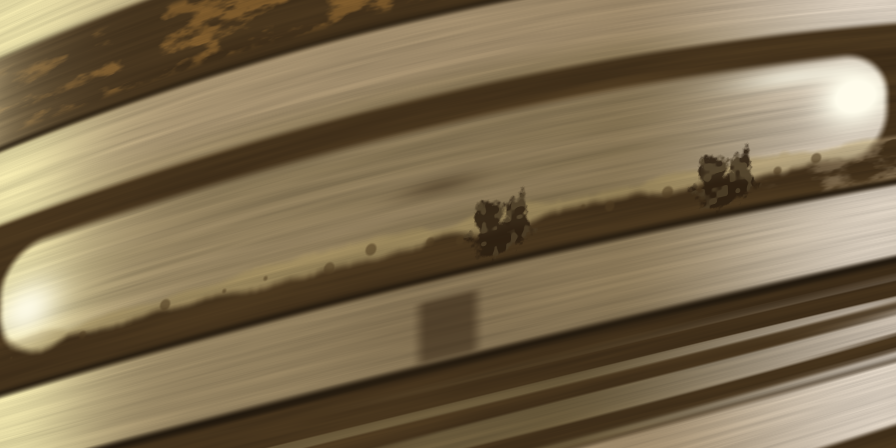
A WebGL 1 fragment shader for this texture:

```glsl
precision highp float;
// Worn brass screw thread: four bright crests sweep diagonally between dark grooves.
// A quadratic warp straightens the sweep into (along, across) coordinates, where bands,
// brushed streaks, rust, burrs and hot glints are laid out with distances and noise.

uniform vec2 u_resolution;

const vec3 DARK   = vec3(0.20, 0.14, 0.075);
const vec3 BROWN  = vec3(0.31, 0.235, 0.13);
const vec3 OLIVE  = vec3(0.44, 0.38, 0.255);
const vec3 TAN    = vec3(0.60, 0.52, 0.40);
const vec3 STRAW  = vec3(0.73, 0.66, 0.50);
const vec3 CREAM  = vec3(0.89, 0.85, 0.64);
const vec3 SILVER = vec3(0.88, 0.84, 0.79);
const vec3 RUST   = vec3(0.53, 0.38, 0.18);
const vec3 GLINT  = vec3(1.0, 0.99, 0.92);

const float SOFT = 0.009;                    // half width of a smoothed edge
const vec2 RIDGE_CENTRE = vec2(0.99, 0.687); // middle crest with rounded ends
const vec2 RIDGE_HALF = vec2(0.99, 0.121);
const float RIDGE_ROUND = 0.10;
const vec2 BURR_START = vec2(1.12, 0.807);
const float BURR_STEP = 0.50;
const float STREAK_AMOUNT = 0.17;

float hash(vec2 p) {
  return fract(sin(dot(p, vec2(127.1, 311.7))) * 43758.5453);
}

float noise(vec2 p) {
  vec2 i = floor(p), f = fract(p);
  f = f * f * (3.0 - 2.0 * f);
  return mix(mix(hash(i), hash(i + vec2(1.0, 0.0)), f.x),
             mix(hash(i + vec2(0.0, 1.0)), hash(i + vec2(1.0, 1.0)), f.x), f.y);
}

float fbm(vec2 p) {
  float sum = 0.0, amp = 0.5;
  for (int i = 0; i < 4; i++) {
    sum += amp * noise(p);
    p = p * 2.03 + 17.3;
    amp *= 0.5;
  }
  return sum / 0.9375;
}

float band(float s, float lo, float hi) {
  return smoothstep(lo - SOFT, lo + SOFT, s) * (1.0 - smoothstep(hi - SOFT, hi + SOFT, s));
}

float spot(vec2 q, vec2 centre, vec2 size) {
  vec2 d = (q - centre) / size;
  return exp(-dot(d, d));
}

float roundBox(vec2 d, vec2 halfSize, float r) {
  d = abs(d) - halfSize + r;
  return length(max(d, 0.0)) + min(max(d.x, d.y), 0.0) - r;
}

// Straightens the curved sweep: x runs along the thread, y across it, downwards.
vec2 threadSpace(vec2 p) {
  float x = p.x;
  float s = (1.0 - p.y + 0.464 * x - 0.127 * x * x) / (1.0 + 0.19 * x - 0.11 * x * x);
  return vec2(x, s);
}

// Metal brightens to cream at the left end and silver at the right.
vec3 crest(vec3 base, float x, float reach) {
  vec3 c = mix(base, STRAW, 0.7 * exp(-x / (reach * 2.2)));
  c = mix(c, CREAM, exp(-x * x / (reach * reach)));
  return mix(c, SILVER, smoothstep(1.35, 2.0, x) * 0.85);
}

// Two ragged peaks of torn metal standing on a broad foot.
float burr(vec2 d) {
  float rag = (fbm(d * 38.0 + 5.0) - 0.5) * 0.055;
  float peaks = min(length((d - vec2(-0.028, -0.022)) * vec2(1.0, 0.75)) - 0.026,
                    length((d - vec2(0.034, -0.028)) * vec2(1.3, 0.7)) - 0.023);
  float foot = (length(d * vec2(0.55, 1.0) - vec2(0.004, 0.018)) - 0.034);
  return 1.0 - smoothstep(-0.006, 0.008, min(peaks, foot) + rag);
}

void main() {
  vec2 p = gl_FragCoord.xy / u_resolution.y;
  vec2 q = threadSpace(p);
  float x = q.x, s = q.y;
  float fine = fbm(vec2(x * 3.0, s * 115.0));
  float broad = fbm(vec2(x * 1.6 + 4.0, s * 30.0));
  float streak = 0.6 * fine + 0.4 * broad - 0.5;

  // Grooves, with rust in the uppermost and drawn lines in the lowest
  vec3 col = mix(DARK, BROWN, 0.25 + 0.6 * broad);
  float rust = smoothstep(0.48, 0.68, fbm(vec2(x * 13.0, s * 32.0)));
  col = mix(col, RUST, rust * 0.75 * band(s, 0.16, 0.305));
  col = mix(col, STRAW, band(s, 0.13, 0.33) * exp(-x * 9.0) * 0.6);
  float lines = smoothstep(0.40, 0.70, noise(vec2(x * 0.7, s * 58.0)));
  float lineZone = smoothstep(1.08, 1.17, s) * band(s, 1.0, 1.30);
  col = mix(col, mix(OLIVE, SILVER, smoothstep(1.2, 2.1, x)), lines * lineZone * 0.8);
  float mottle = smoothstep(0.45, 0.7, fbm(q * vec2(14.0, 30.0)));
  col = mix(col, TAN, mottle * band(s, 0.77, 0.87) * smoothstep(1.6, 1.9, x) * 0.6);

  // Plain crests
  vec3 upper = mix(TAN, OLIVE, smoothstep(0.43, 0.51, s) * 0.6);
  col = mix(col, crest(STRAW, x, 0.3), 1.0 - smoothstep(0.12, 0.14, s));
  col = mix(col, crest(upper, x, 0.20), band(s, 0.339, 0.502));
  col = mix(col, crest(mix(OLIVE, TAN, 0.55), x, 0.20), band(s, 0.885, 1.055));
  col = mix(col, crest(TAN, x, 0.2), band(s, 1.305, 1.455));

  // Middle ridge with a paler, worn lower lip
  float wear = (fbm(vec2(x * 12.0, 2.0)) - 0.5) * 0.035;
  float ridgeDist = roundBox(q - RIDGE_CENTRE, RIDGE_HALF, RIDGE_ROUND);
  ridgeDist += wear * smoothstep(0.72, 0.80, s);
  float ridge = 1.0 - smoothstep(-0.014, 0.010, ridgeDist);
  vec3 ridgeCol = crest(mix(OLIVE, TAN, 0.2 + 0.5 * broad), x, 0.19);
  ridgeCol = mix(ridgeCol, STRAW * vec3(0.88, 0.85, 0.72), band(s, 0.772 + wear, 0.82) * 0.55);
  col = mix(col, ridgeCol, ridge);

  // Brushed streaks, edge shadows and tarnish
  col *= 1.0 + STREAK_AMOUNT * 2.0 * streak;
  col *= 1.0 - 0.45 * (band(s, 0.328, 0.339) + band(s, 0.872, 0.885) + band(s, 1.055, 1.072));
  float stain = 0.5 * (1.0 - smoothstep(0.045, 0.085, abs(x - 1.0))) * band(s, 0.925, 1.05);
  stain += 0.42 * spot(q, vec2(0.98, 0.693), vec2(0.09, 0.018));
  stain += 0.18 * spot(q, vec2(1.0, 0.97), vec2(0.26, 0.09));
  col = mix(col, DARK, stain);

  // Pits scattered along the worn lip
  vec2 cell = vec2(floor(x * 9.0), 3.0);
  vec2 pit = vec2((cell.x + 0.2 + 0.6 * hash(cell)) / 9.0, 0.785 + 0.03 * hash(cell + 7.0));
  float pitDist = length(q - pit) - 0.011 * hash(cell + 2.0);
  col = mix(col, BROWN, 0.6 * (1.0 - smoothstep(-0.002, 0.005, pitDist)));

  // Burrs repeated along the lip
  for (int i = 0; i < 2; i++) {
    vec2 d = q - BURR_START - vec2(BURR_STEP * float(i), 0.0);
    float speck = smoothstep(0.55, 0.75, noise(d * 75.0 + float(i) * 9.0));
    col = mix(col, mix(DARK * 0.85, OLIVE, speck * 0.45), burr(d) * 0.9);
  }

  // Hot glints at the ridge ends
  float glint = spot(q, vec2(1.91, 0.665), vec2(0.075, 0.06)) * 1.4;
  glint += 0.65 * spot(q, vec2(1.77, 0.60), vec2(0.13, 0.022));
  glint += 0.9 * spot(q, vec2(0.06, 0.71), vec2(0.07, 0.06));
  col = mix(col, GLINT, min(glint, 1.0) * ridge);

  gl_FragColor = vec4(clamp(col, 0.0, 1.0), 1.0);
}
```
